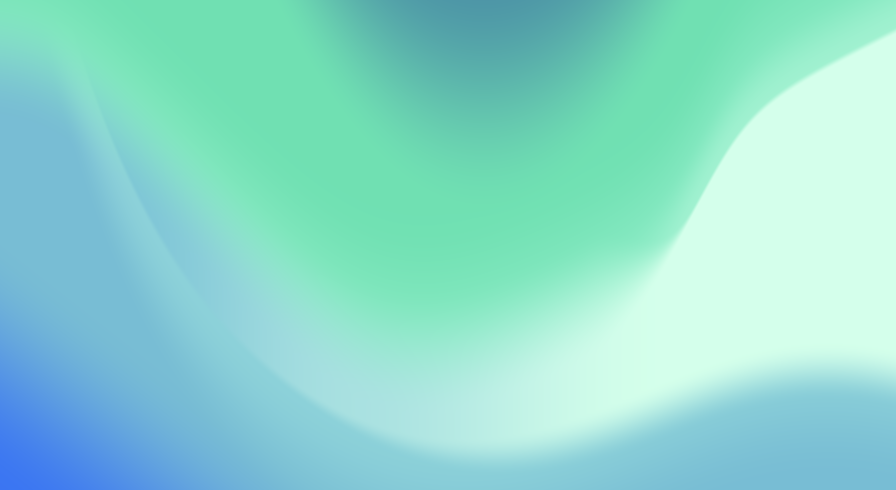
Write a WebGL 2 fragment shader that draws this background.

```glsl
#version 300 es
precision highp float;

uniform vec2 u_resolution;
out vec4 fragColor;

float smoothMin(float a, float b, float k) {
    return -k * log(exp(-a / k) + exp(-b / k));
}

// Lower rim of the green valley, measured down from the top
float valleyRim(float x) {
    float leftSlope = -smoothMin(-0.148, -1.03 * x - 0.043, 0.06);
    float step_ = 0.276 / (1.0 + exp((x - 1.433) / 0.052));
    float rightSlope = 0.064 + 0.5 * (1.829 - x) + step_;
    return smoothMin(leftSlope, rightSlope, 0.155);
}

// Lower rim of the pale ribbon: a steep bowl joined to a gentle wave
float ribbonRim(float x) {
    float d = x - 0.952;
    float d2 = d * d;
    return d < 0.0 ? 0.912 - 0.966 * d2 - 0.85 * d2 * d2 * d2
                   : 0.817 + 0.095 * cos(4.256 * d);
}

vec3 greenColor(vec2 p, float depth) {
    vec3 green = mix(vec3(0.54, 0.92, 0.77), vec3(0.44, 0.88, 0.70), smoothstep(0.0, 0.32, depth));
    float bowl = p.y + 2.33 * (p.x - 0.988) * (p.x - 0.988);
    return mix(green, vec3(0.295, 0.57, 0.65), 1.0 - smoothstep(-0.08, 0.45, bowl));
}

vec3 ribbonColor(float x) {
    vec3 color = mix(vec3(0.49, 0.77, 0.84), vec3(0.66, 0.88, 0.88), smoothstep(0.22, 0.74, x));
    return mix(color, vec3(0.83, 1.0, 0.92), smoothstep(0.68, 1.36, x));
}

vec3 waterColor(vec2 p, float depth) {
    vec3 water = mix(vec3(0.55, 0.82, 0.85), vec3(0.47, 0.74, 0.83), smoothstep(0.0, 0.26, depth));
    float corner = p.x / 0.55 + (1.0 - p.y) / 0.43;
    return mix(water, vec3(0.23, 0.46, 0.95), 1.0 - smoothstep(0.0, 1.2, corner));
}

void main() {
    // Height units, with y running down from the top
    vec2 uv = gl_FragCoord.xy / u_resolution;
    vec2 p = vec2(uv.x * 1.829, 1.0 - uv.y);

    // Water under the ribbon; the rim softens to the right
    float below = p.y - ribbonRim(p.x);
    float blur = smoothstep(0.5, 1.4, p.x);
    float water = smoothstep(-mix(0.012, 0.025, blur), mix(0.012, 0.095, blur), below);
    vec3 color = mix(ribbonColor(p.x), waterColor(p, below), water);

    // Green valley on top: hazy on the left, crisp with a glow on the right
    float depth = valleyRim(p.x) - p.y;
    float crisp = smoothstep(1.2, 1.42, p.x);
    float cover = smoothstep(mix(-0.09, -0.006, crisp), mix(0.17, 0.01, crisp), depth);
    cover *= 1.0 - 0.3 * crisp * (1.0 - smoothstep(0.0, 0.14, depth));
    color = mix(color, greenColor(p, depth), cover);

    fragColor = vec4(color, 1.0);
}
```
